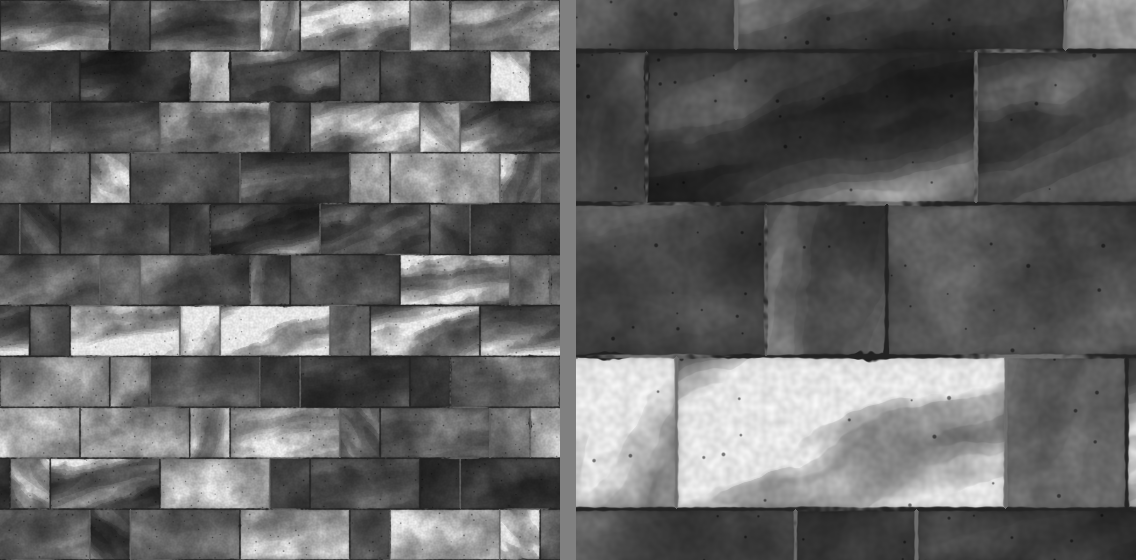
Left: the whole. Right: its middle third, enlarged.
This pattern is drawn by a Shadertoy shader. Its source:

```glsl
#define ROWS 11.0
#define LONG_WIDTH 0.196
#define SHORT_WIDTH 0.072
#define ROW_SHIFT (1.0 / 7.0)
#define JOINT_HALF 0.0011
#define MID_GREY 0.36
#define TONE_SPREAD 1.35
#define STREAK_AMOUNT 2.3
#define CLOUD_AMOUNT 0.55
#define CHIP_DEPTH 0.0045
#define PIT_GRID 80.0

float hash(vec2 p) {
    vec3 q = fract(p.xyx * vec3(0.1031, 0.1030, 0.0973));
    q += dot(q, q.yzx + 33.33);
    return fract((q.x + q.y) * q.z);
}

float cornerSlope(vec2 corner, vec2 offset) {
    float angle = 6.2832 * hash(corner);
    return dot(vec2(cos(angle), sin(angle)), offset);
}

float gradientNoise(vec2 p) {
    vec2 i = floor(p), f = p - i;
    vec2 u = f * f * f * (f * (f * 6.0 - 15.0) + 10.0);
    vec2 e = vec2(1.0, 0.0);
    float low = mix(cornerSlope(i, f), cornerSlope(i + e, f - e), u.x);
    float high = mix(cornerSlope(i + e.yx, f - e.yx), cornerSlope(i + 1.0, f - 1.0), u.x);
    return mix(low, high, u.y);
}

float fbm(vec2 p) {
    float sum = 0.0, amp = 1.0;
    for (int i = 0; i < 5; i++) {
        sum += amp * gradientNoise(p);
        p = mat2(1.6, 1.2, -1.2, 1.6) * p + 17.3;
        amp *= 0.5;
    }
    return sum;
}

// Overlapping washes: a crisp rise followed by a soft plateau
float terrace(float v) {
    float s = v * 7.0, f = fract(s);
    return (floor(s) + mix(f, smoothstep(0.0, 0.18, f), 0.4)) / 7.0;
}

// Smoky tone of one brick, p measured from its centre
float brickTone(vec2 p, vec2 id, bool isShort) {
    vec2 seed = 60.0 * vec2(hash(id + 3.1), hash(id + 8.7));
    float tilt = mix(0.12, 0.35, hash(id + 5.3));
    if (isShort) tilt = hash(id + 1.9) < 0.55 ? 1.3 : -0.8;
    float c = cos(tilt), s = sin(tilt);
    vec2 q = mat2(c, -s, s, c) * p;

    float clouds = fbm(p * 13.0 + seed);
    q.y += 0.012 * clouds;
    float streak = gradientNoise(q * vec2(4.0, 15.0) + seed.yx);
    streak += 0.22 * gradientNoise(q * vec2(9.0, 60.0) + seed);
    streak += (hash(id + 6.2) - 0.5) * q.y * 7.0;

    float strength = hash(id + 2.4);
    float t = (hash(id + 4.6) - 0.5) * TONE_SPREAD;
    t += terrace(streak) * mix(0.15, STREAK_AMOUNT, strength * strength);
    t += clouds * CLOUD_AMOUNT;
    return clamp(MID_GREY * exp(t), 0.07, 0.9);
}

// Sparse pinholes, one candidate per grid cell
float pits(vec2 uv, float pixel) {
    vec2 cell = floor(uv * PIT_GRID);
    vec2 centre = cell + 0.2 + 0.6 * vec2(hash(cell + 11.0), hash(cell + 29.0));
    float radius = mix(0.0004, 0.0012, hash(cell + 47.0));
    float d = length(uv - centre / PIT_GRID) - radius;
    return step(hash(cell + 71.0), 0.16) * (1.0 - smoothstep(-pixel, pixel, d));
}

void mainImage(out vec4 fragColor, in vec2 fragCoord) {
    vec2 uv = fragCoord / iResolution.xy;
    float pixel = 1.0 / iResolution.y;

    // Bond: three long-short pairs and a closing long brick per row
    float down = (1.0 - uv.y) * ROWS;
    float row = floor(down);
    float along = fract(uv.x - row * ROW_SHIFT);
    float pitch = LONG_WIDTH + SHORT_WIDTH;
    float pair = floor(along / pitch);
    float x = along - pair * pitch;
    bool isShort = x > LONG_WIDTH;
    if (isShort) x -= LONG_WIDTH;
    float index = 2.0 * pair + (isShort ? 1.0 : 0.0);
    vec2 size = vec2(isShort ? SHORT_WIDTH : LONG_WIDTH, 1.0 / ROWS);
    vec2 p = vec2(x, (1.0 - fract(down)) / ROWS) - 0.5 * size;

    // Brick face
    float grey = brickTone(p, vec2(index, row) * 7.0, isShort);
    grey *= 1.0 + 0.09 * gradientNoise(uv * 230.0) + 0.07 * gradientNoise(uv * 95.0);
    grey *= 1.0 - 0.5 * pits(uv, pixel);

    // Ragged edges with occasional chips
    vec2 inset = 0.5 * size - abs(p);
    float edge = min(inset.x, inset.y);
    float rough = gradientNoise(uv * 190.0);
    float chip = smoothstep(0.22, 0.6, gradientNoise(uv * 23.0 + 5.0));
    edge += 0.0007 * gradientNoise(uv * 45.0) + 0.0006 * rough;
    float chipEdge = edge - CHIP_DEPTH * chip * (0.5 + rough);
    grey *= 1.0 - 0.22 * exp(-max(edge, 0.0) / 0.0022);
    grey = mix(0.13, grey, smoothstep(-pixel, pixel, chipEdge - 0.5 * JOINT_HALF));

    // Joints: pale mortar in some, dark gaps in others
    float jointIndex = mod(index + step(0.0, p.x), 7.0);
    float pale = inset.x < inset.y
        ? hash(vec2(jointIndex, row) * 3.0 + 19.0) - 0.45
        : gradientNoise(uv * vec2(9.0, 22.0)) - 0.12;
    float mortar = mix(0.14, 0.46, smoothstep(-0.08, 0.12, pale + 0.15 * rough));
    float joint = 1.0 - smoothstep(-pixel, pixel, edge - JOINT_HALF);
    grey = mix(grey, mortar, 0.9 * joint);

    fragColor = vec4(vec3(grey), 1.0);
}
```
